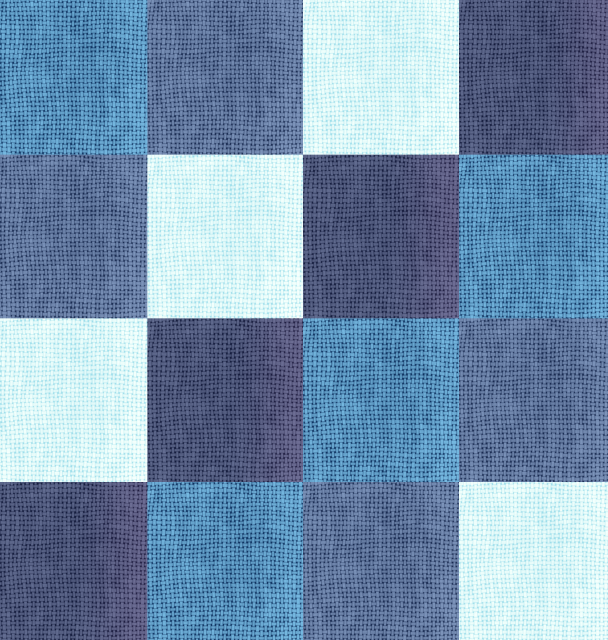
Give the GLSL for this pattern, as a WebGL 2 fragment shader.

```glsl
#version 300 es
precision highp float;
// Four by four patchwork of linen squares whose four dyes shift along diagonals.
// Each square repeats one plain weave: warp and weft threads alternate on top,
// leaving dark holes, with noise varying thread width, drift and brightness.

uniform vec2 u_resolution;
out vec4 fragColor;

float hash(vec2 p) {
    vec3 q = fract(p.xyx * 0.1031);
    q += dot(q, q.yzx + 33.33);
    return fract((q.x + q.y) * q.z);
}

float noise(vec2 p) {
    vec2 i = floor(p), f = fract(p);
    f = f * f * (3.0 - 2.0 * f);
    return mix(mix(hash(i), hash(i + vec2(1, 0)), f.x),
               mix(hash(i + vec2(0, 1)), hash(i + vec2(1, 1)), f.x), f.y);
}

// Brightness of the cloth: 0 in the holes, 1 on the raised threads
float weave(vec2 t) {
    // Threads wander slightly from a straight grid
    vec2 drift = vec2(noise(t * vec2(5, 4)), noise(t * vec2(4, 5) + 9.0));
    vec2 w = t * vec2(38, 36) + 0.9 * drift;
    vec2 id = floor(w);
    vec2 fromAxis = abs(fract(w) - 0.5);

    // Uneven yarn: thickness changes along each thread
    vec2 slub = vec2(noise(vec2(id.x * 7.3, w.y * 0.3)),
                     noise(vec2(w.x * 0.3, id.y * 7.3) + 40.0));
    vec2 radius = 0.23 + 0.16 * slub;
    vec2 body = 1.0 - smoothstep(radius - 0.12, radius + 0.14, fromAxis);

    // Alternate which thread passes over
    float warpOver = mod(id.x + id.y, 2.0);
    float light = max(body.x * mix(0.7, 1.0, warpOver),
                      body.y * mix(0.95, 0.66, warpOver));

    // Faint streaks, fibre grain and a paler lower right side
    light += 0.14 * (slub.x - 0.5) + 0.10 * (slub.y - 0.5);
    light += 0.12 * (noise(w * 2.5) - 0.5);
    light += 0.14 * smoothstep(0.65, 1.0, t.x) * (0.4 + 0.6 * t.y);
    light -= 0.08 * (1.0 - smoothstep(0.1, 0.55, length(t - vec2(0.6, 0.45))));
    return clamp(light, 0.0, 1.1);
}

vec3 patchwork(vec2 uv) {
    // Square coordinates counted from the top left; outer squares are cropped
    vec2 grid = vec2(uv.x - 0.4986, 0.5026 - uv.y) / vec2(0.2562, 0.2557) + 2.0;
    vec2 cell = floor(grid);
    vec2 t = grid - cell;
    int dye = int(mod(cell.x + cell.y, 4.0));

    vec3 thread[4] = vec3[4](vec3(0.42, 0.67, 0.83), vec3(0.45, 0.54, 0.69),
                             vec3(0.93, 0.995, 0.985), vec3(0.36, 0.40, 0.54));
    vec3 hole[4] = vec3[4](vec3(0.06, 0.20, 0.38), vec3(0.10, 0.17, 0.32),
                           vec3(0.62, 0.87, 0.92), vec3(0.08, 0.11, 0.24));
    vec3 colour = mix(hole[dye], thread[dye], weave(t));

    // Dark squares fade towards plum at their right side
    if (dye == 3) colour += vec3(0.04, 0.0, 0.01) * smoothstep(0.5, 1.0, t.x);
    return colour;
}

void main() {
    // Average 3 by 3 samples to smooth threads and seams
    vec3 sum = vec3(0.0);
    for (int y = -1; y <= 1; y++)
        for (int x = -1; x <= 1; x++)
            sum += patchwork((gl_FragCoord.xy + vec2(x, y) / 3.0) / u_resolution);
    fragColor = vec4(clamp(sum / 9.0, 0.0, 1.0), 1.0);
}
```
